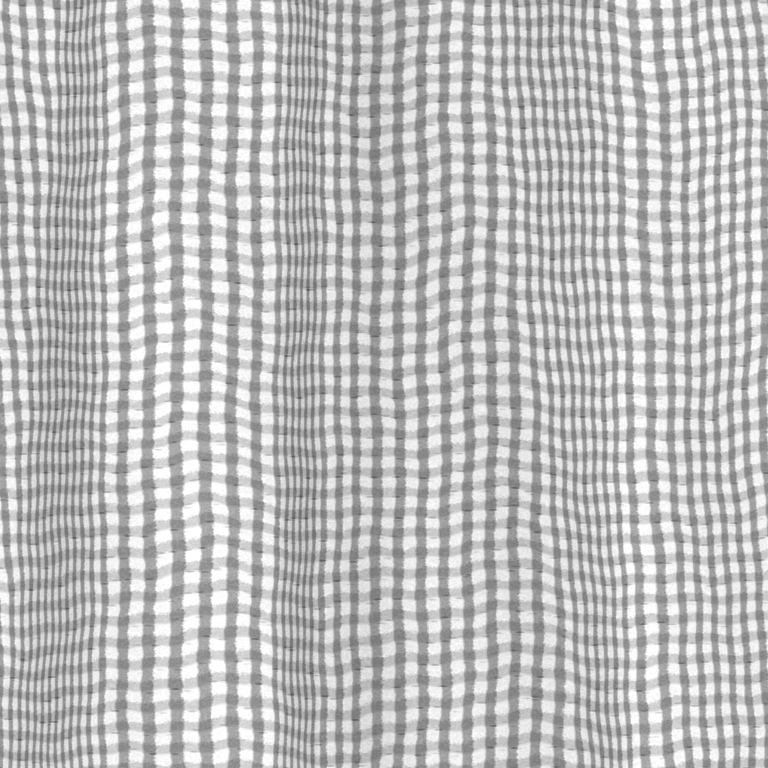
Reproduce this texture procedurally as a WebGL 1 fragment shader.

```glsl
precision highp float;
// Grey and white gingham hanging in soft vertical folds.
// Smooth steps crowd the warp stripes into each fold; the local stripe
// density drives both edge smoothing and shading. Cellular noise adds weave.

uniform vec2 u_resolution;

vec2 hash2(vec2 cell) {
  vec3 q = fract(cell.xyx * vec3(0.1031, 0.1030, 0.0973));
  q += dot(q, q.yzx + 33.33);
  return fract((q.xx + q.yz) * q.zy);
}

// Distance to the nearest scattered point
float cellular(vec2 p) {
  vec2 cell = floor(p), local = fract(p);
  float nearest = 2.0;
  for (int j = -1; j <= 1; j++) {
    for (int i = -1; i <= 1; i++) {
      vec2 offset = vec2(float(i), float(j));
      vec2 d = offset + hash2(cell + offset) - local;
      nearest = min(nearest, dot(d, d));
    }
  }
  return sqrt(nearest);
}

float bump(float x, float center, float width) {
  float d = (x - center) / width;
  return exp(-d * d);
}

float fold(float x, float center, float width) {
  return smoothstep(center - width, center + width, x);
}

// Warp stripe number: an even count plus the extra stripes hidden in folds
float warpPhase(vec2 p) {
  float drop = 1.0 - p.y;
  float x = p.x + 0.0018 * sin(drop * 21.0 + p.x * 9.0)
          + 0.0009 * sin(drop * 63.0 + p.x * 40.0)
          - 0.007 * sin(drop * 8.5) * smoothstep(0.78, 1.0, p.x);
  float leftWidth = 0.035 + 0.045 * drop;
  float phase = 33.4 * (x - 0.262);
  phase += (4.0 + 3.0 * drop) * (fold(x, 0.145 - leftWidth, leftWidth) - 1.0);
  phase += 1.3 * (fold(x, 0.03, 0.08) - 1.0);
  phase -= 0.8 * (fold(x, 0.24, 0.09) - 0.5);
  phase += 3.8 * fold(x, 0.394 - 0.010 * drop, 0.035);
  phase += fold(x, 0.43, 0.05);
  phase += (4.8 - 1.5 * drop) * fold(x, 0.715 + 0.08 * drop, 0.10 - 0.055 * drop);
  return phase + 2.0 * fold(x, 0.94, 0.08);
}

// Weft stripe number, sagging between the folds
float weftPhase(vec2 p) {
  return 36.0 * p.y + 0.30 * sin(p.x * 16.0 + 0.6)
       + 0.16 * sin(p.x * 33.0 + p.y * 5.0)
       + 0.07 * sin(p.x * 95.0 + p.y * 31.0)
       + 0.22 * sin(p.y * 11.0 + p.x * 4.0);
}

// Coverage of a band centred on each whole phase
float band(float phase, float halfWidth, float blur) {
  float d = abs(fract(phase + 0.5) - 0.5);
  return 1.0 - smoothstep(halfWidth - blur, halfWidth + blur, d);
}

void main() {
  vec2 p = gl_FragCoord.xy / u_resolution;
  vec2 pixel = 1.0 / u_resolution;

  float warp = warpPhase(p);
  float weft = weftPhase(p);
  float density = (warpPhase(p + vec2(0.001, 0.0)) - warp) / 0.001;
  float crowd = smoothstep(42.0, 115.0, density);

  // Weave grain and ragged thread edges
  float grain = cellular(p * vec2(250.0, 290.0)) - 0.5;
  float slub = cellular(p * vec2(75.0, 130.0)) - 0.5;
  float ragged = 0.05 * grain + 0.05 * slub;

  // Stripes, with the warp swelling slightly at each crossing
  float swell = 0.225 + 0.022 * cos(6.2832 * weft);
  float warpBand = band(warp + ragged, swell, 0.035 + 0.8 * density * pixel.x);
  float weftBand = band(weft + ragged * 1.4, 0.225, 0.05 + 28.0 * pixel.y);

  float plain = mix(0.985, 0.82, weftBand);
  float striped = mix(0.655, 0.56, weftBand);
  float tone = mix(plain, striped, warpBand);

  // Light on the pleats, shadow in the folds
  float shade = 0.985 - 0.13 * crowd
              - 0.08 * bump(p.x, 0.48, 0.065)
              - 0.04 * bump(p.x, 0.67, 0.08)
              + 0.04 * bump(p.x, 0.25, 0.09)
              + 0.03 * bump(p.x, 0.83, 0.035)
              + 0.015 * sin(p.x * 23.0 + p.y * 6.0);
  tone *= shade;

  // Puckers: short dark creases along the lower edge of weft bands
  float crease = 1.0 - smoothstep(0.08, 0.26, cellular(p * vec2(32.0, 120.0)));
  float lowerEdge = bump(fract(weft), 0.76, 0.12);
  tone -= 0.17 * crease * lowerEdge;
  tone += 0.07 * grain + 0.035 * slub;

  gl_FragColor = vec4(vec3(clamp(tone, 0.0, 1.0)), 1.0);
}
```
